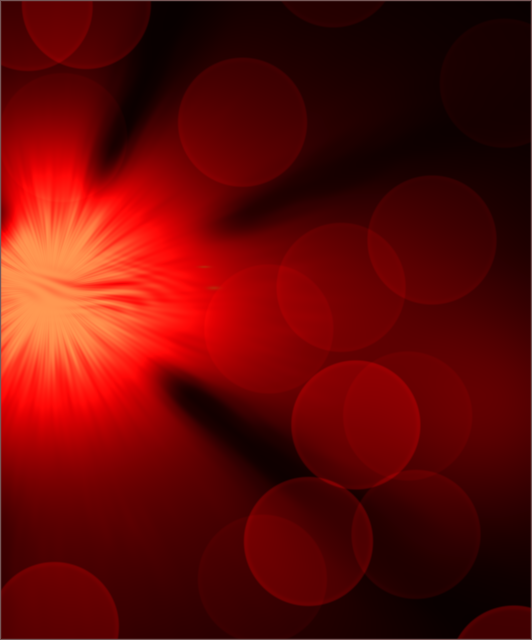
This background is drawn by a WebGL 2 fragment shader. Its source:

```glsl
#version 300 es
precision highp float;
// A glowing burst of red fibres at the left, fading into dark bokeh discs.
// Polar layered sines comb the glow into strands; angular gaps split the plumes.
// A single heat value is summed and then mapped to black, red and orange.
uniform vec2 u_resolution;
out vec4 fragColor;

const vec2 CORE = vec2(0.078, 0.548);
const float DISC_RADIUS = 0.101;
const vec3 BORDER_COLOR = vec3(0.47, 0.35, 0.35);

// Bokeh discs: centre x, centre y, heat
const vec3 DISCS[16] = vec3[16](
  vec3(0.556, 0.336, 0.17), vec3(0.482, 0.154, 0.19),
  vec3(0.675, 0.625, 0.09), vec3(0.379, 0.809, 0.10),
  vec3(0.533, 0.551, 0.07), vec3(0.420, 0.486, 0.05),
  vec3(0.085, 0.021, 0.17), vec3(0.803, -0.047, 0.25),
  vec3(0.788, 0.870, 0.05), vec3(0.098, 0.785, 0.04),
  vec3(0.135, 0.993, 0.15), vec3(0.044, 0.990, 0.13),
  vec3(0.637, 0.350, 0.05), vec3(0.650, 0.165, 0.09),
  vec3(0.410, 0.095, 0.05), vec3(0.521, 1.058, 0.08));

float bell(float x, float center, float width) {
  float t = (x - center) / width;
  return exp(-t * t);
}

float glow(vec2 p, vec2 center, vec2 size) {
  vec2 d = (p - center) / size;
  return exp(-dot(d, d));
}

// Strands along the radius; whole frequencies keep the circle seamless
float fibres(float angle, float radius) {
  float sum = 0.0, frequency = 7.0, weight = 0.34;
  for (int i = 0; i < 7; i++) {
    float k = float(i);
    float bend = 1.4 * sin(radius * (11.0 + 3.0 * k) + 5.0 * angle + k * 1.7)
               + 1.1 * sin(radius * 19.0 - 13.0 * angle + k * k);
    sum += weight * sin(frequency * angle + bend + k * 2.4);
    frequency = floor(frequency * 1.6);
    weight *= 0.87;
  }
  return sum;
}

// Dark wedge that opens between two radii
float gap(float angle, float radius, float center, float width, vec2 opening) {
  return bell(angle, center, width) * smoothstep(opening.x, opening.y, radius);
}

float plumes(float angle, float radius) {
  float open = 1.0;
  open *= 1.0 - 0.93 * gap(angle, radius, 1.15, 0.14, vec2(0.13, 0.25));
  open *= 1.0 - 0.70 * gap(angle, radius, 0.37, 0.09, vec2(0.22, 0.34));
  open *= 1.0 - 0.92 * gap(angle, radius, -0.65, 0.12, vec2(0.17, 0.28));
  open *= 1.0 - 0.80 * gap(angle, radius, 2.25, 0.28, vec2(0.08, 0.15));
  open *= 1.0 - 0.45 * gap(angle, radius, -1.85, 0.16, vec2(0.25, 0.42));
  return open;
}

float burst(vec2 p) {
  vec2 d = p - CORE;
  float radius = length(d);
  float angle = atan(d.y, d.x);
  float strand = fibres(angle, radius) * smoothstep(0.02, 0.14, radius);
  float feathered = radius * (1.0 + 0.13 * strand);
  float reach = 0.185 + 0.045 * bell(angle, -0.15, 0.4);
  float haloReach = 0.55 - 0.20 * max(sin(angle), 0.0);
  float heat = 1.45 * bell(feathered, 0.0, reach)
             + 0.48 * bell(radius, 0.0, haloReach);
  float combing = 0.22 * (1.0 - 0.8 * smoothstep(0.2, 0.5, radius));
  heat *= 1.0 + combing * strand;
  return heat * plumes(angle + 0.02 * strand, radius);
}

// Shaded fibres lying across the hot centre
float coreShade(vec2 p) {
  float wave = sin(p.x * 31.0 + 2.0 * sin(p.y * 43.0));
  float lines = 0.5 + 0.5 * sin(p.y * 290.0 + p.x * 65.0 + 3.0 * wave);
  float band = glow(p, vec2(0.15, 0.55 + 0.008 * wave), vec2(0.11, 0.032));
  return band * (0.25 + 0.35 * lines);
}

float bokeh(vec2 p) {
  float heat = 0.0;
  for (int i = 0; i < DISCS.length(); i++) {
    float edge = length(p - DISCS[i].xy) - DISC_RADIUS;
    float fill = 1.0 - smoothstep(-0.002, 0.002, edge);
    heat += DISCS[i].z * fill * (0.9 + 0.25 * bell(edge, -0.003, 0.004));
  }
  return heat;
}

vec3 heatColor(float heat) {
  float green = 0.60 * smoothstep(0.85, 1.9, heat);
  return vec3(min(heat, 1.0), green, 0.52 * green + 0.012 * min(heat, 1.0));
}

void main() {
  vec2 size = u_resolution / u_resolution.y;
  vec2 p = gl_FragCoord.xy / u_resolution.y;

  // Ambient light, burst and discs
  float heat = 0.025 + burst(p) - coreShade(p) + bokeh(p);
  heat += 0.25 * glow(p, vec2(0.78, 0.36), vec2(0.17, 0.16));
  heat += 0.10 * glow(p, vec2(0.56, 0.50), vec2(0.22, 0.16));
  vec3 color = heatColor(max(heat, 0.0));

  // Two tiny amber flecks
  float flecks = glow(p, vec2(0.319, 0.583), vec2(0.009, 0.002))
               + glow(p, vec2(0.334, 0.550), vec2(0.010, 0.003));
  color = mix(color, vec3(0.70, 0.20, 0.05), 0.7 * min(flecks, 1.0));

  // Thin pale border
  vec2 inset = min(p, size - p);
  float border = 1.0 - smoothstep(0.0012, 0.0028, min(inset.x, inset.y));
  fragColor = vec4(mix(color, BORDER_COLOR, border), 1.0);
}
```
